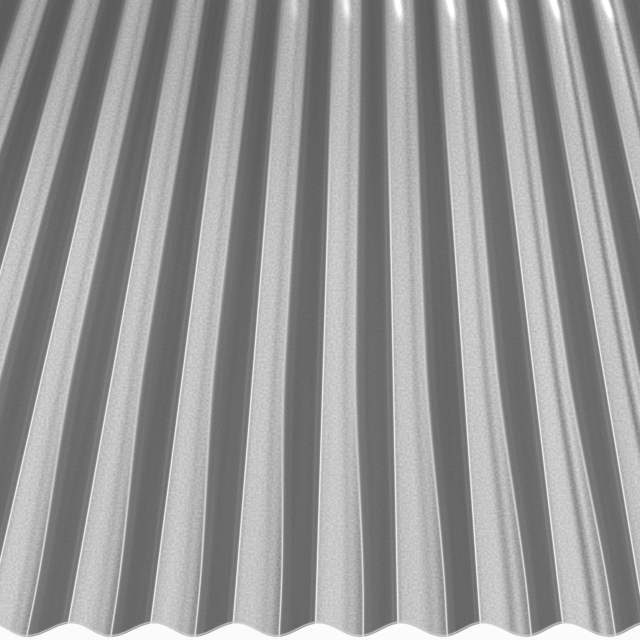
Give the GLSL for this texture, as a WebGL 2 fragment shader.

```glsl
#version 300 es
precision highp float;
// Corrugated metal sheet receding upward, with glossy ridges and a wavy front edge.

#define PITCH_NEAR 0.130     // ridge spacing at the bottom of the canvas
#define PITCH_SHRINK 0.049   // spacing lost from bottom to top
#define VANISH_X 0.573       // x toward which the ridges converge
#define RIDGE_PHASE 0.62     // shift of the ridges, in periods
#define EDGE_HEIGHT 0.0155   // mean height of the front edge
#define EDGE_WAVE 0.0105     // amplitude of the front edge
#define GLINT_WIDTH 0.0015   // half width of the bright crease lines
#define GRAIN_CELLS 250.0    // paint grain cells across the canvas
#define GRAIN_AMOUNT 0.075

uniform vec2 u_resolution;
out vec4 fragColor;

const float TAU = 6.2831853;
const vec3 BACKDROP = vec3(0.985);

float hash(vec2 p) {
    vec3 h = fract(vec3(p.xyx) * 0.1031);
    h += dot(h, h.yzx + 33.33);
    return fract((h.x + h.y) * h.z);
}

float cornerSlope(vec2 cell, vec2 offset) {
    float angle = TAU * hash(cell);
    return dot(vec2(cos(angle), sin(angle)), offset);
}

float gradientNoise(vec2 p) {
    vec2 i = floor(p), f = fract(p);
    vec2 u = f * f * f * (f * (f * 6.0 - 15.0) + 10.0);
    vec2 e = vec2(0.0, 1.0);
    float low = mix(cornerSlope(i, f), cornerSlope(i + e.yx, f - e.yx), u.x);
    float high = mix(cornerSlope(i + e.xy, f - e.xy), cornerSlope(i + e.yy, f - e.yy), u.x);
    return mix(low, high, u.y);
}

// Soft bump of height 1 around zero
float bump(float d, float width) {
    return exp(-d * d / (width * width));
}

// Sunlit flank; t runs 0..1 from its left crease to its right one
float litTone(float t, vec2 uv, float near) {
    float tone = 0.755 + 0.03 * bump(t - 0.35, 0.25);
    tone -= 0.06 * bump(t - 0.68, 0.10);
    tone -= 0.20 * near * smoothstep(0.72, 1.0, t);
    tone -= 0.07 * (1.0 - smoothstep(0.0, 0.14, t));
    float streaks = smoothstep(0.62, 0.95, uv.x);
    tone -= 0.17 * streaks * bump(t - 0.62, 0.08);
    return tone + 0.06 * streaks * bump(t - 0.80, 0.06);
}

// Shaded flank; s runs 0..1 from its left crease to its right one
float shadeTone(float s) {
    float tone = 0.408 + 0.10 * exp(-7.0 * s) + 0.09 * exp(-9.0 * (1.0 - s));
    return tone + 0.045 * bump(s - 0.86, 0.04) + 0.02 * bump(s - 0.2, 0.05);
}

void main() {
    vec2 uv = gl_FragCoord.xy / u_resolution;
    float pixel = 1.0 / min(u_resolution.x, u_resolution.y);

    // Position within one corrugation, measured from the lit flank's left crease
    float pitch = PITCH_NEAR - PITCH_SHRINK * uv.y;
    float ridge = (uv.x - VANISH_X) / pitch + RIDGE_PHASE;
    float q = fract(ridge);
    float index = floor(ridge);
    float near = 1.0 - smoothstep(0.05, 0.45, uv.y);
    float far = smoothstep(0.55, 1.0, uv.y);
    float litWidth = 0.45 + 0.10 * (uv.x - 0.5) + 0.12 * near + 0.03 * far;

    // Lit and shaded flanks, with creases softening into the distance
    float centered = fract(q - 0.5 * litWidth + 0.5) - 0.5;
    float flankDist = (abs(centered) - 0.5 * litWidth) * pitch;
    float soft = max(pixel, mix(0.0018, 0.0065, far));
    float lit = 1.0 - smoothstep(-soft, soft, flankDist);
    float t = clamp(centered / litWidth + 0.5, 0.0, 1.0);
    float s = clamp(fract(q - litWidth) / (1.0 - litWidth), 0.0, 1.0);
    float tone = mix(shadeTone(s), litTone(t, uv, near), lit);
    tone += 0.02 * (hash(vec2(index + 20.0, 3.0)) - 0.5);

    // Grain of the paint, stronger in the light, and slow drift along the ridges
    float grain = gradientNoise(uv * GRAIN_CELLS);
    tone += GRAIN_AMOUNT * grain * mix(0.25, 1.0, lit);
    tone += 0.025 * gradientNoise(vec2(ridge * 9.0, uv.y * 2.0));
    tone *= 1.0 - far * mix(0.14, 0.05, uv.x);

    // Bright lines along both creases
    float line = max(GLINT_WIDTH, 0.75 * pixel);
    float leftDist = min(q, 1.0 - q) * pitch;
    float rightDist = (q - litWidth) * pitch;
    float leftGlint = bump(leftDist, line * (1.0 + 1.5 * far)) * mix(0.85, 0.15, far);
    float rightGlint = bump(rightDist, line * mix(1.8, 1.0, near)) * mix(0.32, 0.75, near);
    rightGlint *= 1.0 - 0.7 * far;
    tone = mix(tone, 0.97, max(leftGlint, rightGlint));

    // Tapered reflections at the far end, growing toward the right
    float gloss = smoothstep(0.955, 0.99, uv.y) * smoothstep(0.33, 0.65, uv.x);
    float glossDist = (q - 0.2 - 2.0 * (1.0 - uv.y)) * pitch;
    tone = mix(tone, 1.0, gloss * bump(glossDist, 0.0065));
    float sheen = smoothstep(0.75, 1.0, uv.y) * smoothstep(0.2, 0.9, uv.x);
    tone += 0.13 * sheen * bump((q - 0.25) * pitch, 0.006);

    // Wavy front edge with a thin pale rim
    float edge = EDGE_HEIGHT + EDGE_WAVE * cos(TAU * (q - 0.035));
    float slope = EDGE_WAVE * TAU / pitch * sin(TAU * (q - 0.035));
    float above = (uv.y - edge) / sqrt(1.0 + slope * slope);
    tone = mix(tone, 0.80, 0.8 * bump(above - 0.002, 0.0015));
    vec3 color = mix(BACKDROP, vec3(tone), smoothstep(-pixel, pixel, above));
    fragColor = vec4(clamp(color, 0.0, 1.0), 1.0);
}
```
